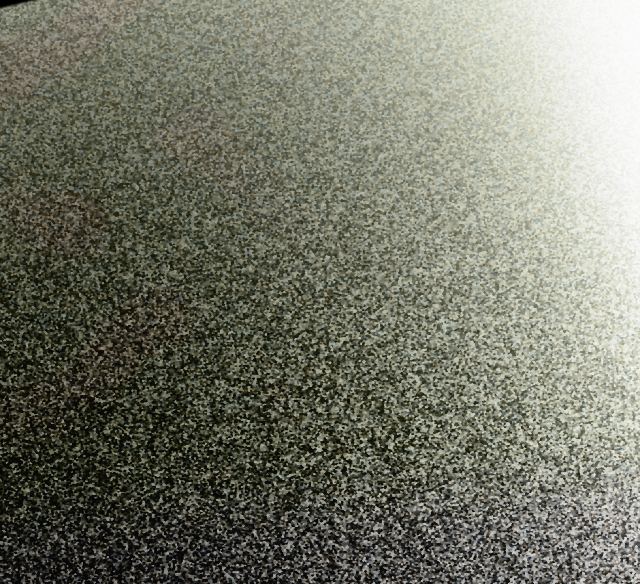
Write a WebGL 1 fragment shader that draws this texture.

```glsl
precision highp float;

uniform vec2 u_resolution;

// Mean brightness at left, centre and right of each row
const vec3 TONE_TOP = vec3(0.50, 0.67, 1.16);
const vec3 TONE_MIDDLE = vec3(0.20, 0.38, 0.96);
const vec3 TONE_BOTTOM = vec3(0.08, 0.20, 0.54);
const float HIGHLIGHT_KNEE = 0.012;
const float BLACK_LEVEL = 0.025;

// Grain: cells across the canvas width, and strength of each layer
const vec2 FINE_CELLS = vec2(300.0, 345.0);
const vec2 COARSE_CELLS = vec2(150.0, 190.0);
const float FINE_GAIN = 3.3;
const float COARSE_GAIN = 0.7;
const float FLAKE_SHARPNESS = 5.5;
const float CONTRAST_TOP = 0.27;
const float CONTRAST_BOTTOM = 0.82;

// Colour shifts
const vec3 OLIVE_SHIFT = vec3(-0.008, 0.004, -0.066);
const vec3 ROSE_SHIFT = vec3(0.020, -0.008, 0.004);
const vec3 VIOLET_SHIFT = vec3(0.010, -0.006, 0.050);
const vec3 FLAKE_SHIFT = vec3(0.05, 0.0, -0.06);

// Dark wedge in the upper left corner
const vec2 WEDGE_SIZE = vec2(0.055, 0.014);
const float WEDGE_SOFTNESS = 0.25;

vec3 hash3(vec2 cell) {
  vec3 q = fract(cell.xyx * vec3(0.1031, 0.1030, 0.0973));
  q += dot(q, q.yxz + 33.33);
  return fract((q.xxy + q.yzz) * q.zyx);
}

// Soft cellular noise: x is flake brightness, y is flake hue
vec2 flakes(vec2 p) {
  vec2 cell = floor(p);
  vec2 local = fract(p);
  vec2 sum = vec2(0.0);
  float total = 0.0;
  for (int j = -1; j <= 1; j++) {
    for (int i = -1; i <= 1; i++) {
      vec2 offset = vec2(float(i), float(j));
      vec3 seed = hash3(cell + offset + 17.0);
      vec2 shade = hash3(cell + offset + 431.0).xy;
      vec2 toFlake = offset + seed.xy - local;
      float weight = exp(-FLAKE_SHARPNESS * dot(toFlake, toFlake));
      sum += weight * shade;
      total += weight;
    }
  }
  return sum / max(total, 0.00001) - 0.5;
}

// Quadratic weights through the points 0, 0.5 and 1
vec3 quadratic(float t) {
  return vec3((2.0 * t - 1.0) * (t - 1.0), 4.0 * t * (1.0 - t), t * (2.0 * t - 1.0));
}

// Broad light field, rolling off softly into white
float lighting(vec2 uv) {
  vec3 across = quadratic(uv.x);
  vec3 rows = vec3(dot(across, TONE_BOTTOM), dot(across, TONE_MIDDLE), dot(across, TONE_TOP));
  float tone = dot(quadratic(uv.y), rows);
  float excess = tone - 1.0;
  tone = 0.5 * (tone + 1.0 - sqrt(excess * excess + HIGHLIGHT_KNEE));
  return clamp(tone, 0.05, 1.0);
}

// Broad blotches from layered sines, 0 to 1
float blotches(vec2 p) {
  float wave = sin(p.x * 17.0 + 2.0 * sin(p.y * 11.0));
  wave += sin(p.y * 23.0 + 1.7 * sin(p.x * 13.0 + 1.0));
  return smoothstep(0.1, 1.6, wave);
}

void main() {
  vec2 uv = gl_FragCoord.xy / u_resolution;
  vec2 p = gl_FragCoord.xy / u_resolution.x;

  // Grain bends the brightness curve, so highlights and shadows stay in range
  vec2 fine = flakes(p * FINE_CELLS);
  vec2 coarse = flakes(p * COARSE_CELLS + 61.0);
  float grain = FINE_GAIN * fine.x + COARSE_GAIN * coarse.x;
  float contrast = mix(CONTRAST_BOTTOM, CONTRAST_TOP, smoothstep(0.0, 0.95, uv.y));
  float light = pow(lighting(uv), exp(-contrast * grain));
  light = mix(BLACK_LEVEL, 1.0, light);

  // Tints fade out towards black and white
  float midtone = smoothstep(0.0, 0.14, light) * (1.0 - smoothstep(0.82, 1.0, light));
  float rose = blotches(p) * (1.0 - smoothstep(0.15, 0.6, uv.x)) * smoothstep(0.1, 0.4, uv.y);
  float violet = 1.0 - smoothstep(0.0, 0.2, uv.y - 0.08 * uv.x);
  vec3 tint = OLIVE_SHIFT + ROSE_SHIFT * rose + VIOLET_SHIFT * violet;
  tint += FLAKE_SHIFT * (0.6 * fine.y + 0.6 * coarse.y);
  vec3 color = vec3(light) + tint * midtone;

  // Corner wedge
  float wedge = dot(vec2(uv.x, 1.0 - uv.y) / WEDGE_SIZE, vec2(1.0));
  color *= smoothstep(1.0 - WEDGE_SOFTNESS, 1.0 + WEDGE_SOFTNESS, wedge);

  gl_FragColor = vec4(clamp(color, 0.0, 1.0), 1.0);
}
```
